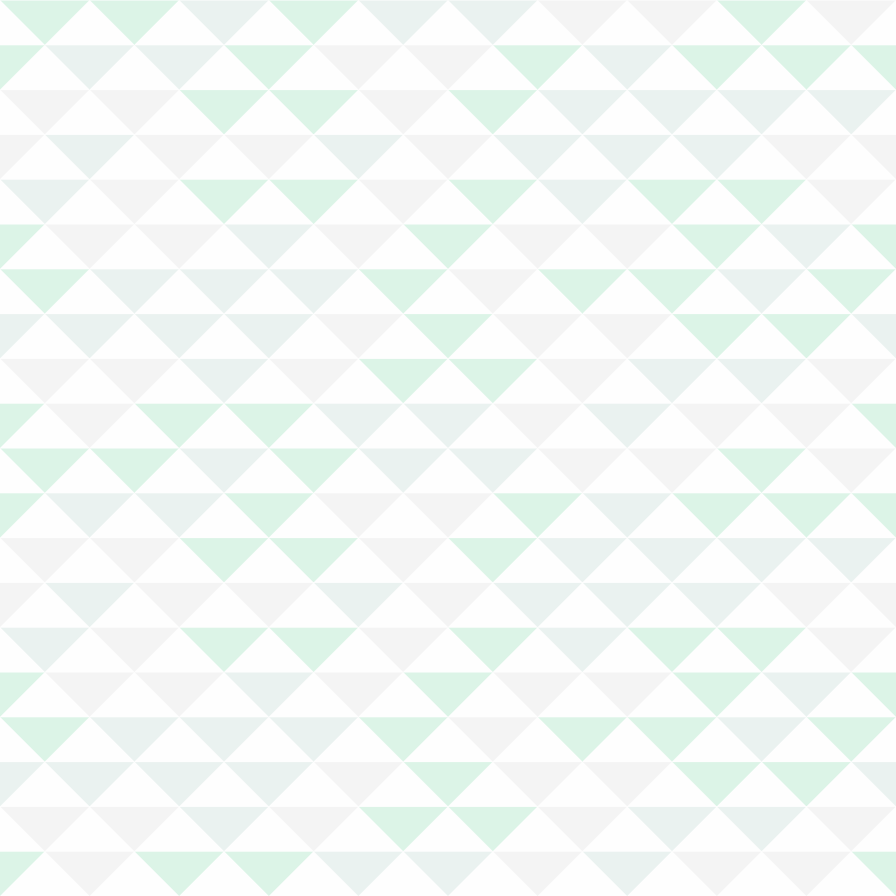
Write a three.js fragment shader that draws this pattern.

```glsl
// Rows of downward pastel triangles on white, staggered by half a triangle per row.
#define COLUMNS 10.0
#define ROWS 20.0
#define MOTIF_ROWS 10.0
#define WHITE vec3(0.996, 0.996, 0.996)
#define MINT vec3(0.863, 0.957, 0.906)
#define MIST vec3(0.918, 0.949, 0.941)
#define GREY vec3(0.957, 0.957, 0.957)

varying vec2 vUv;

// Power permutation modulo the prime 101: visits 1..100 once each,
// so every motif block holds an even share of the three tints.
float shuffledRank(vec2 cell) {
  float n = cell.x + COLUMNS * cell.y + 1.0;
  float cube = mod(n * n * n, 101.0);
  return mod(cube * cube * n, 101.0);
}

vec3 tintOf(vec2 cell) {
  float rank = shuffledRank(cell);
  return rank < 33.5 ? MINT : (rank < 66.5 ? MIST : GREY);
}

void main() {
  // Rows count down from the top; odd rows shift by half a triangle.
  float down = (1.0 - vUv.y) * ROWS;
  float row = floor(down);
  float across = vUv.x * COLUMNS + 0.5 * mod(row, 2.0);
  vec2 cell = vec2(mod(floor(across), COLUMNS), mod(row, MOTIF_ROWS));

  // Distances to the flat top and the sloping sides, in row heights.
  float depth = down - row;
  float offset = abs(fract(across) - 0.5) * ROWS / COLUMNS;
  float sideDistance = (1.0 - depth - offset) * 0.7071;

  // Edge smoothing over one output sample.
  float blur = max(fwidth(vUv.y) * ROWS, 0.0001);
  float side = clamp(sideDistance / blur + 0.5, 0.0, 1.0);
  float top = clamp(depth / blur, 0.0, 1.0);

  gl_FragColor = vec4(mix(WHITE, tintOf(cell), side * top), 1.0);
}
```
